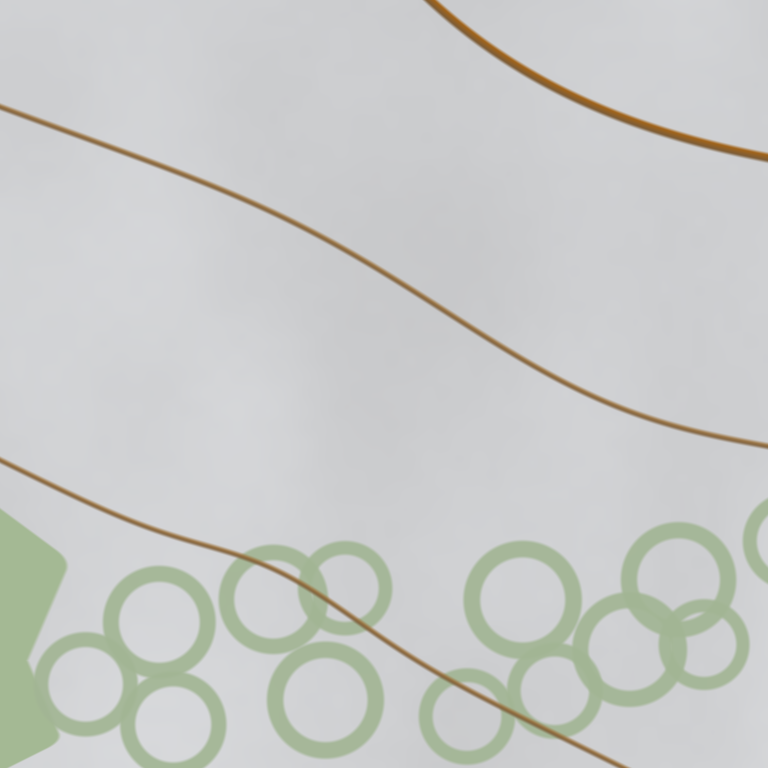
Reproduce this pattern procedurally as a WebGL 1 fragment shader.

```glsl
precision highp float;
uniform vec2 u_resolution;

float hash(vec2 p) {
  vec3 q = fract(p.xyx * 0.1031);
  q += dot(q, q.yzx + 33.33);
  return fract((q.x + q.y) * q.z);
}

float valueNoise(vec2 p) {
  vec2 cell = floor(p), f = fract(p);
  f = f * f * f * (f * (f * 6.0 - 15.0) + 10.0);
  float low = mix(hash(cell), hash(cell + vec2(1.0, 0.0)), f.x);
  float high = mix(hash(cell + vec2(0.0, 1.0)), hash(cell + 1.0), f.x);
  return mix(low, high, f.y);
}

// Heights of the upper, middle and lower contour at x
vec3 contourHeights(float x) {
  float a = 3.14159 * x;
  float bump = (x - 0.365) / 0.14;
  return vec3(
    0.74 + 0.26 * exp(-3.55 * (x - 0.56)),
    0.861 - 0.442 * x - 0.0035 * sin(a) + 0.0265 * sin(2.0 * a) - 0.0085 * sin(3.0 * a),
    0.401 - 0.4935 * x + 0.034 * exp(-bump * bump));
}

float smoothMin(float a, float b, float k) {
  float h = max(k - abs(a - b), 0.0) / k;
  return min(a, b) - h * h * k * 0.25;
}

// Signed distance to the notched patch on the left side
float patchDistance(vec2 p) {
  float notch = 0.036 + 0.43 * abs(p.y - 0.14);
  float slopes = min(1.35 * (0.338 - p.y), 0.01 + 2.0 * p.y);
  return (p.x - smoothMin(notch, slopes, 0.025)) / 1.25;
}

// Outline of one scattered ring; rows alternate low and high
float ringDistance(vec2 p, float i) {
  float late = step(8.5, i);
  float high = mod(i + late, 2.0);
  vec2 center = vec2(0.12 + 0.076 * i, 0.085 + 0.13 * high + 0.06 * late);
  center.x += 0.035 * step(5.5, i) - 0.03 * late - 0.04 * step(1.5, mod(i, 3.0));
  center += (vec2(hash(vec2(i, 3.7)), hash(vec2(i, 9.2))) - 0.5) * vec2(0.025, 0.06);
  float size = hash(vec2(i, 17.4));
  return abs(length(p - center) - mix(0.05, 0.067, size)) - mix(0.0085, 0.011, size);
}

float coverage(float d) {
  float soft = max(0.0028, 0.7 / u_resolution.y);
  return 1.0 - smoothstep(-soft, soft, d);
}

void main() {
  vec2 p = gl_FragCoord.xy / u_resolution;

  // Softly shaded grey ground
  float shade = 0.65 * valueNoise(p * vec2(3.2, 2.6) + 4.3)
              + 0.35 * valueNoise(p * vec2(7.0, 5.0) + 21.7);
  vec3 color = mix(vec3(0.775, 0.778, 0.785), vec3(0.845, 0.85, 0.86), shade);
  color += 0.012 * (0.5 - p.y) + 0.006 * (valueNoise(p * 45.0) - 0.5);

  // Green patch and rings
  vec3 green = vec3(0.635, 0.71, 0.58);
  color = mix(color, green + vec3(0.01, 0.015, 0.0), coverage(patchDistance(p)));
  for (int i = 0; i < 13; i++) {
    color = mix(color, green, 0.92 * coverage(ringDistance(p, float(i))));
  }

  // Brown contours, the upper one heavier, each darker along its lower side
  vec3 heights = contourHeights(p.x);
  vec3 slopes = (contourHeights(p.x + 0.002) - heights) / 0.002;
  vec3 offsets = (p.y - heights) / sqrt(1.0 + slopes * slopes);
  vec3 halfWidths = vec3(0.0055, 0.0033, 0.0031);
  vec3 d = abs(offsets) - halfWidths;
  vec3 lit = smoothstep(-halfWidths, halfWidths, offsets);
  vec3 umber = vec3(0.48, 0.36, 0.22);
  color = mix(color, mix(umber, vec3(0.64, 0.39, 0.09), lit.x), coverage(d.x));
  color = mix(color, mix(umber, vec3(0.62, 0.46, 0.25), lit.y), 0.95 * coverage(d.y));
  color = mix(color, mix(umber, vec3(0.62, 0.46, 0.25), lit.z), 0.95 * coverage(d.z));

  gl_FragColor = vec4(color, 1.0);
}
```
